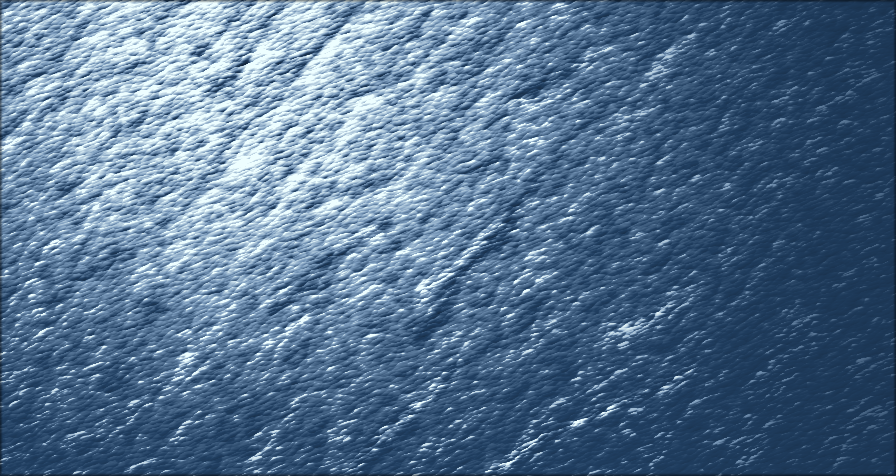
Write a WebGL 1 fragment shader that draws this texture.

```glsl
precision highp float;
// Wind-ruffled blue sea with a broad sun glow, diagonal swell and fine glints.

uniform vec2 u_resolution;

vec2 hash2(vec2 cell) {
  vec2 k = vec2(dot(cell, vec2(127.1, 311.7)), dot(cell, vec2(269.5, 183.3)));
  return fract(sin(k) * 4375.85);
}

vec2 rotate(vec2 p, float angle) {
  float c = cos(angle), s = sin(angle);
  return vec2(c * p.x + s * p.y, c * p.y - s * p.x);
}

// Soft cellular noise: slope across each cell plus a random cell tone.
float cellNoise(vec2 p, float toneAmount) {
  vec2 cell = floor(p), local = fract(p);
  float total = 0.0, weightSum = 0.0001;
  for (int j = -1; j <= 1; j++) {
    for (int i = -1; i <= 1; i++) {
      vec2 offset = vec2(float(i), float(j));
      vec2 seed = hash2(cell + offset);
      vec2 r = local - offset - seed;
      float tone = fract(seed.x * 7.3 + seed.y * 13.1) - 0.5;
      float weight = exp(-11.0 * dot(r, r));
      total += weight * (0.8 * r.y + toneAmount * tone);
      weightSum += weight;
    }
  }
  return total / weightSum;
}

// Elongated ripples lying along the given angle.
float ripple(vec2 p, float angle, float frequency, float stretch) {
  vec2 q = rotate(p, angle) * frequency;
  return cellNoise(vec2(q.x / stretch, q.y) + frequency, 0.55);
}

vec2 warp(vec2 p) {
  vec2 bend = sin(p.yx * vec2(17.0, 13.0) + vec2(0.4, 2.1));
  bend += 0.4 * sin(p.yx * vec2(41.0, 37.0) + 3.0 * p);
  return p + 0.006 * bend;
}

// Layered sines travelling across the diagonal crests.
float swell(vec2 p, float angle) {
  vec2 q = rotate(p, angle);
  float wave = sin(q.y * 43.0 + 1.7 * sin(q.x * 6.0 + q.y * 9.0));
  wave += 0.6 * sin(q.y * 71.0 + 2.0 * sin(q.x * 9.0 + 1.3));
  return wave * (0.6 + 0.4 * sin(q.x * 11.0 + q.y * 15.0));
}

float sunGlow(vec2 p, vec2 centre) {
  vec2 d = p - centre;
  return exp(-2.0 * d.x * d.x - 3.0 * d.y * d.y - 0.5 * d.x * d.y);
}

// Soft band around a line segment.
float streak(vec2 p, vec2 a, vec2 b, float width) {
  vec2 ab = b - a;
  float along = clamp(dot(p - a, ab) / dot(ab, ab), 0.0, 1.0);
  float d = length(p - a - ab * along) / width;
  return exp(-d * d);
}

vec3 seaColour(float t) {
  vec3 deep = vec3(0.125, 0.245, 0.38);
  vec3 middle = vec3(0.49, 0.615, 0.745);
  vec3 foam = vec3(0.93, 0.995, 1.0);
  vec3 colour = mix(deep, middle, clamp(t * 2.0, 0.0, 1.0));
  colour = mix(colour, foam, clamp(t * 2.0 - 1.0, 0.0, 1.0));
  return colour * (1.0 + 0.8 * clamp(t, -0.5, 0.0));
}

void main() {
  vec2 p = gl_FragCoord.xy / u_resolution.y;
  float aspect = u_resolution.x / u_resolution.y;
  vec2 q = warp(p);

  // Choppy surface, from long rollers to tiny facets.
  float rollers = 0.20 * ripple(q, 0.90, 9.0, 2.5);
  rollers += 0.30 * ripple(q, 0.82, 20.0, 2.4);
  float facets = 0.34 * ripple(q, 0.62, 40.0, 2.1);
  facets += 0.44 * ripple(q, 0.42, 80.0, 2.2);
  facets += 0.55 * ripple(p, 0.30, 150.0, 2.3);
  float chop = rollers + facets;
  float waves = swell(q, 0.87);

  // Prominent crests and the troughs beside them.
  float crest = streak(q, vec2(0.74, 0.01), vec2(0.95, 0.225), 0.014);
  crest += streak(q, vec2(1.03, 0.01), vec2(1.45, 0.23), 0.011);
  crest += 0.6 * streak(q, vec2(0.89, 0.38), vec2(1.06, 0.52), 0.016);
  crest += 0.6 * streak(q, vec2(1.26, 0.30), vec2(1.42, 0.36), 0.012);
  crest += 0.7 * streak(q, vec2(1.08, 0.775), vec2(1.22, 0.80), 0.010);
  float trough = streak(q, vec2(0.875, 0.29), vec2(1.12, 0.605), 0.016);
  trough += streak(q, vec2(1.085, 0.79), vec2(1.245, 0.865), 0.013);
  trough += 0.7 * streak(q, vec2(0.44, 0.81), vec2(0.52, 0.88), 0.012);
  trough += 0.8 * streak(q, vec2(0.58, 0.35), vec2(0.81, 0.53), 0.016);

  // Sunlit water, then sparse sparkles on the darker side.
  float glow = 0.85 * sunGlow(p, vec2(0.49, 0.85));
  float light = glow * (0.98 + 1.75 * chop + 0.14 * waves) + 0.16 * facets - 0.035;
  float sparkleLevel = facets + 0.6 * rollers + 0.09 * waves + 0.20 * crest;
  float sparkle = smoothstep(0.22, 0.54, sparkleLevel);
  light += sparkle * (0.14 + 0.56 * smoothstep(2.0, 0.9, p.x) * (1.0 - glow));
  light += crest * (0.14 + 0.8 * max(facets, -0.2));
  light -= trough * (0.08 + 0.45 * glow);
  light -= 0.25 * max(light - 0.6, 0.0);

  // Deepen the far side and the thin rim.
  vec3 colour = seaColour(light);
  colour *= 1.0 - 0.08 * smoothstep(1.2, 1.9, p.x);
  vec2 rim = min(p, vec2(aspect, 1.0) - p);
  colour *= mix(0.55, 1.0, smoothstep(0.0, 0.007, min(rim.x, rim.y)));
  gl_FragColor = vec4(colour, 1.0);
}
```
